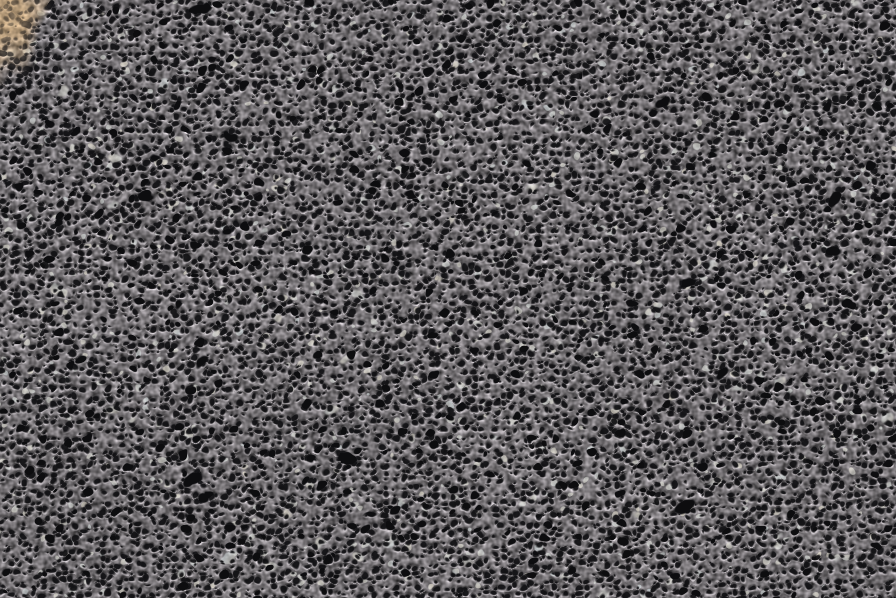
This texture is drawn by a Shadertoy shader. Its source:

```glsl
// Dark vesicular basalt: tightly packed shadowed pores, grey walls and pale mineral flecks.

// Feature densities, in cells per canvas height
const float SMALL_PORES  = 84.0;
const float MEDIUM_PORES = 38.0;
const float LARGE_VOIDS  = 11.0;
const float FLECKS       = 62.0;
const float CRYSTALS     = 24.0;
const float GRAIN        = 85.0;
const float FINE_GRAIN   = 150.0;

// Tones and contrast
const float WALL_TONE      = 0.455;
const float GRAIN_CONTRAST = 0.27;
const float FINE_CONTRAST  = 0.24;
const float RIM_LIGHT      = 0.17;
const float ROUGHNESS      = 0.0045;
const vec3  STONE_TINT  = vec3(1.01, 0.98, 1.005);
const vec3  PORE_COLOR  = vec3(0.05, 0.05, 0.06);
const vec3  FLECK_COLOR = vec3(0.82, 0.82, 0.80);
const vec3  STAIN_COLOR = vec3(0.80, 0.67, 0.50);

vec2 hash2(vec2 p) {
    vec3 q = fract(p.xyx * vec3(0.1031, 0.1030, 0.0973));
    q += dot(q, q.yzx + 33.33);
    return fract((q.xx + q.yz) * q.zy);
}

// Gradient noise, roughly -0.7 to 0.7
float cornerSlope(vec2 cell, vec2 offset) {
    float angle = 6.2832 * hash2(cell).x;
    return dot(vec2(cos(angle), sin(angle)), offset);
}

float gradientNoise(vec2 p) {
    vec2 i = floor(p), f = p - i;
    vec2 u = f * f * f * (f * (f * 6.0 - 15.0) + 10.0);
    vec2 e = vec2(1.0, 0.0);
    float low  = mix(cornerSlope(i, f), cornerSlope(i + e, f - e), u.x);
    float high = mix(cornerSlope(i + e.yx, f - e.yx), cornerSlope(i + 1.0, f - 1.0), u.x);
    return mix(low, high, u.y);
}

// Scattered ellipses: x = signed distance in cells, y = relative height in the nearest one
vec2 scatter(vec2 p, float chance, vec2 radii, float stretch, float seed) {
    vec2 home = floor(p);
    vec2 nearest = vec2(1.0, 0.0);
    for (int y = -1; y <= 1; y++)
    for (int x = -1; x <= 1; x++) {
        vec2 cell = home + vec2(x, y);
        vec2 place = hash2(cell + seed);
        vec2 traits = hash2(cell + seed + 71.7);
        if (traits.x > chance) continue;
        float radius = mix(radii.x, radii.y, traits.y);
        float tilt = (fract(traits.y * 17.0) - 0.35) * 1.6;
        float c = cos(tilt), s = sin(tilt);
        vec2 q = p - cell - 0.1 - 0.8 * place;
        vec2 r = mat2(c, -s, s, c) * q * vec2(1.0 / stretch, stretch);
        float d = length(r) - radius;
        if (d < nearest.x) nearest = vec2(d, q.y / radius);
    }
    return nearest;
}

// Coverage of a shape, softened by at least one pixel
float cover(float d, float softness, float scale) {
    float w = max(softness, 0.7 * scale / iResolution.y);
    return 1.0 - smoothstep(-w, w, d);
}

void mainImage(out vec4 fragColor, in vec2 fragCoord) {
    vec2 p = fragCoord / iResolution.y;
    vec2 rough = vec2(gradientNoise(p * 70.0), gradientNoise(p * 70.0 + 37.3));
    vec2 w = p + ROUGHNESS * rough;
    float broad = gradientNoise(p * 3.0 + 5.0);

    // Mottled grey walls
    float tone = WALL_TONE + 0.05 * broad
               + GRAIN_CONTRAST * gradientNoise(p * GRAIN + 11.0)
               + FINE_CONTRAST * gradientNoise(p * FINE_GRAIN + 53.0);

    // Pores at three sizes
    vec2 tiny = scatter(w * SMALL_PORES, 0.86, vec2(0.14, 0.48), 1.12, 3.0);
    vec2 medium = scatter(w * MEDIUM_PORES, 0.30, vec2(0.13, 0.30), 1.18, 211.0);
    vec2 large = scatter((w + ROUGHNESS * rough.yx) * LARGE_VOIDS, 0.07, vec2(0.07, 0.15), 1.35, 407.0);

    // Sunlit lower rims, shaded upper rims
    float rim = exp(-pow((tiny.x - 0.12) / 0.16, 2.0)) * clamp(-tiny.y, -0.6, 1.0);
    rim += exp(-pow((medium.x - 0.07) / 0.09, 2.0)) * clamp(-medium.y, -0.4, 1.0);
    vec3 color = STONE_TINT * clamp(tone + RIM_LIGHT * rim, 0.12, 0.88);

    // Small flecks and larger broken crystals
    float fleck = cover(scatter(w * FLECKS, 0.13, vec2(0.14, 0.36), 1.1, 613.0).x, 0.08, FLECKS);
    float crystal = cover(scatter(w * CRYSTALS, 0.055, vec2(0.10, 0.24), 1.2, 809.0).x
                  + 0.12 * gradientNoise(p * GRAIN), 0.07, CRYSTALS);
    float warmth = gradientNoise(p * 31.0 + 19.0);
    vec3 mineral = (FLECK_COLOR + vec3(0.05, 0.0, -0.06) * warmth) * (0.95 + 0.5 * (tone - WALL_TONE));
    color = mix(color, mineral, max(0.85 * fleck, 0.75 * crystal));

    // Pale tan stain in the upper left corner
    float reach = length((p - vec2(0.0, 1.0)) * vec2(1.5, 0.85)) + 0.06 * gradientNoise(p * 18.0);
    float stain = 1.0 - smoothstep(0.05, 0.13, reach);
    color = mix(color, STAIN_COLOR * (0.55 + tone), 0.8 * stain);

    // Shadowed pore interiors
    float shadow = cover(tiny.x, 0.15, SMALL_PORES) * (0.92 - 0.5 * stain);
    shadow = max(shadow, cover(medium.x, 0.05, MEDIUM_PORES) * (1.0 - 0.5 * stain));
    shadow = max(shadow, cover(large.x, 0.025, LARGE_VOIDS));
    color = mix(color, PORE_COLOR, shadow);

    fragColor = vec4(clamp(color, 0.0, 1.0), 1.0);
}
```
